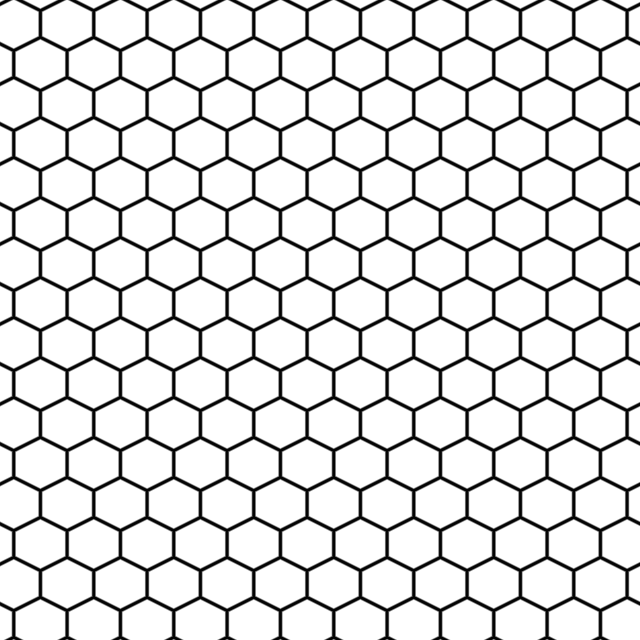
Write a Shadertoy shader that draws this pattern.

```glsl
// Seamless honeycomb of thin black outlines on white.
// Two interleaved rectangular lattices give the hexagon centres; the distance
// to the nearest side of the enclosing hexagon draws the soft-edged line.

#define COLUMNS 12.0               // hexagons across
#define ROW_PAIRS 8.0              // pairs of staggered rows down
#define ROW_PERIOD 1.5             // height of a row pair, in hexagon widths
#define CENTRE vec2(0.758, 0.300)  // one hexagon centre, in hexagon widths
#define LINE_HALF 0.033            // half line width, in hexagon widths
#define LINE_SOFT 0.020            // half width of the soft line edge
#define INK vec3(0.015)
#define PAPER vec3(1.0)

// Inner distance to the sides of a pointy-top hexagon of width and height 1.
float hexInside(vec2 p) {
    p = abs(p);
    float upright = 0.5 - p.x;
    float slanted = (0.5 - p.y - 0.5 * p.x) / length(vec2(1.0, 0.5));
    return min(upright, slanted);
}

// Distance to the nearest line of the honeycomb.
float honeycomb(vec2 p) {
    vec2 period = vec2(1.0, ROW_PERIOD);
    vec2 evenRow = mod(p + 0.5 * period, period) - 0.5 * period;
    vec2 oddRow = mod(p, period) - 0.5 * period;
    return max(hexInside(evenRow), hexInside(oddRow));
}

void mainImage(out vec4 fragColor, in vec2 fragCoord) {
    // Canvas to hexagon widths, with whole repeats on both axes
    vec2 repeats = vec2(COLUMNS, ROW_PAIRS * ROW_PERIOD);
    vec2 p = fragCoord / iResolution.xy * repeats;

    // Line with an edge never sharper than a pixel
    float pixel = COLUMNS / iResolution.x;
    float soft = max(LINE_SOFT, 0.75 * pixel);
    float d = honeycomb(p - CENTRE);
    float paper = smoothstep(LINE_HALF - soft, LINE_HALF + soft, d);

    fragColor = vec4(mix(INK, PAPER, paper), 1.0);
}
```
